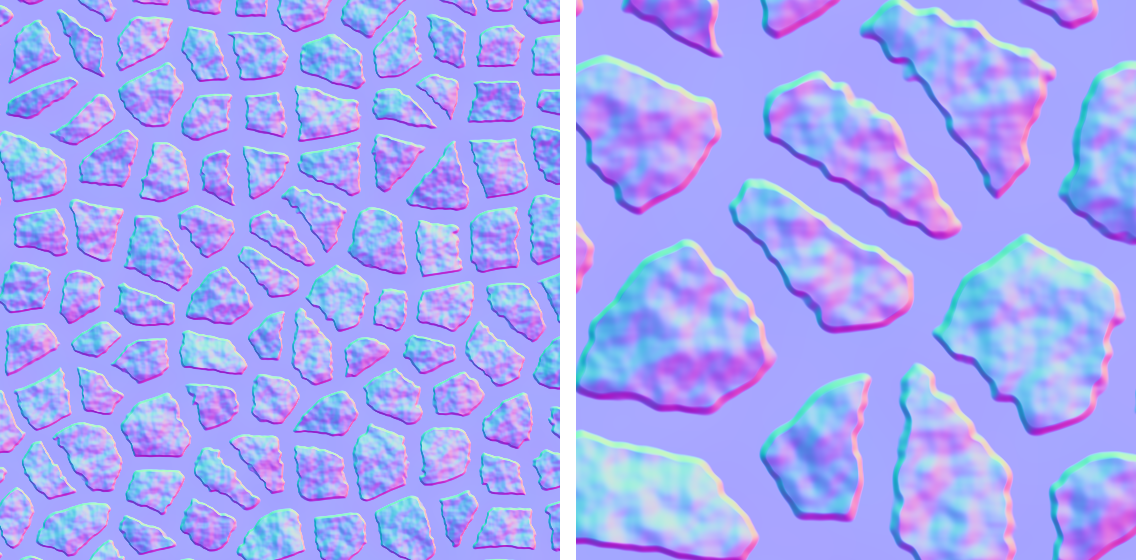
Left: the whole. Right: its middle third, enlarged.
This texture map is drawn by a WebGL 2 fragment shader. Its source:

```glsl
#version 300 es
precision highp float;
// Normal map of irregular paving stones set in flat mortar.
// Warped Voronoi cells give the stone outlines; the slopes of a thin rim and
// of a domed, noisy stone face are turned into an encoded surface normal.

uniform vec2 u_resolution;
out vec4 fragColor;

const float CELLS = 9.4;          // stones across the canvas
const float JITTER = 0.8;         // irregularity of the stone centres
const float GAP = 0.118;          // half mortar width, in cells
const float RIM_WIDTH = 0.0042;   // width of the steep stone edge
const float RIM_HEIGHT = 0.0078;
const float DOME = 0.62;          // curvature of each stone face
const float TILT = 0.42;          // random lean of each stone face
const float ENCODE_GAMMA = 0.62;  // lifts the neutral normal to pale violet

struct Stone {
    float edge;   // distance to the cell border, in cells
    vec2 offset;  // position relative to the stone centre, in cells
    vec2 id;      // cell index
};

vec2 hash2(vec2 p) {
    vec3 h = fract(p.xyx * vec3(0.1031, 0.1030, 0.0973));
    h += dot(h, h.yzx + 33.33);
    return fract((h.xx + h.yz) * h.zy);
}

// Gradient noise, roughly -0.7 to 0.7
float cornerRamp(vec2 cell, vec2 f, vec2 corner) {
    float angle = 6.2832 * hash2(cell + corner + 57.0).x;
    return dot(vec2(cos(angle), sin(angle)), f - corner);
}

float gradientNoise(vec2 p) {
    vec2 i = floor(p), f = fract(p);
    vec2 u = f * f * f * (f * (f * 6.0 - 15.0) + 10.0);
    float low = mix(cornerRamp(i, f, vec2(0, 0)), cornerRamp(i, f, vec2(1, 0)), u.x);
    float high = mix(cornerRamp(i, f, vec2(0, 1)), cornerRamp(i, f, vec2(1, 1)), u.x);
    return mix(low, high, u.y);
}

// Noise scaled so that its slope, not its height, equals the given strength
float bump(vec2 p, float frequency, float slope) {
    return gradientNoise(p * frequency) * slope / frequency;
}

float smoothMin(float a, float b, float k) {
    float h = max(k - abs(a - b), 0.0) / k;
    return min(a, b) - 0.25 * h * h * k;
}

vec2 stoneCentre(vec2 cell) {
    return cell + 0.5 + JITTER * (hash2(cell + 11.0) - 0.5);
}

// Bends the outlines broadly and chips them, mostly on the upright sides
vec2 chipOutline(vec2 p) {
    vec2 bend = vec2(gradientNoise(p * 7.0), gradientNoise(p * 7.0 + 31.0));
    float chips = 0.008 * gradientNoise(p * 38.0 + 5.0)
                + 0.005 * gradientNoise(p * 85.0 + 9.0);
    return p + 0.022 * bend + chips * vec2(1.0, 0.25);
}

Stone findStone(vec2 p) {
    vec2 home = floor(p), nearest = home, toNearest = vec2(0.0);
    float best = 1e3;
    for (int y = -1; y <= 1; y++)
    for (int x = -1; x <= 1; x++) {
        vec2 cell = home + vec2(x, y);
        vec2 r = stoneCentre(cell) - p;
        if (dot(r, r) < best) {
            best = dot(r, r);
            toNearest = r;
            nearest = cell;
        }
    }
    float edge = 1.0;
    for (int y = -2; y <= 2; y++)
    for (int x = -2; x <= 2; x++) {
        if (x == 0 && y == 0) continue;
        vec2 r = stoneCentre(nearest + vec2(x, y)) - p;
        float border = dot(0.5 * (r + toNearest), normalize(r - toNearest));
        edge = smoothMin(edge, border, 0.07);
    }
    return Stone(edge, -toNearest, nearest);
}

// Returns rim coverage (0 mortar, 1 stone) and the height of the stone face
vec2 relief(vec2 p) {
    Stone s = findStone(chipOutline(p) * CELLS);
    vec2 traits = hash2(s.id + 83.0);
    float inset = GAP + 0.05 * (traits.x - 0.5);
    float rim = smoothstep(0.0, RIM_WIDTH, (s.edge - inset) / CELLS);
    vec2 lean = TILT * (traits.yx - 0.5);
    float face = (dot(s.offset, lean) - 0.5 * DOME * dot(s.offset, s.offset)) / CELLS;
    face += bump(p, 19.0, 0.26) + bump(p + 3.0, 47.0, 0.32) + bump(p + 7.0, 98.0, 0.22);
    return vec2(rim, face);
}

void main() {
    vec2 p = gl_FragCoord.xy / u_resolution.y;
    vec2 dx = vec2(0.0009, 0.0), dy = dx.yx;

    // Slopes by central differences: x is the rim, y is the face
    vec2 slopeX = (relief(p + dx) - relief(p - dx)) / (2.0 * dx.x);
    vec2 slopeY = (relief(p + dy) - relief(p - dy)) / (2.0 * dx.x);
    float onStone = relief(p).x;

    vec2 mortar = 0.06 * vec2(gradientNoise(p * 13.0), gradientNoise(p * 13.0 + 41.0));
    vec2 slope = RIM_HEIGHT * vec2(slopeX.x, slopeY.x)
               + mix(mortar, vec2(slopeX.y, slopeY.y), onStone);

    vec3 normal = normalize(vec3(-slope, 1.0));
    fragColor = vec4(pow(0.5 + 0.5 * normal, vec3(ENCODE_GAMMA)), 1.0);
}
```
